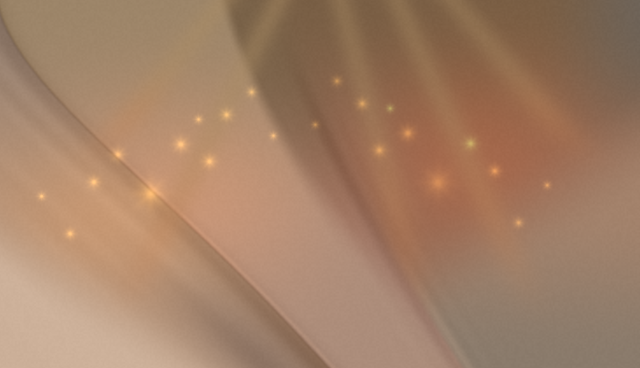
A Shadertoy shader for this background:

```glsl
float hash(vec2 p) {
    p = fract(p * vec2(0.1031, 0.1137));
    p += dot(p, p.yx + 33.3);
    return fract((p.x + p.y) * p.x * 17.0);
}

float noise(vec2 p) {
    vec2 cell = floor(p), f = fract(p);
    f = f * f * (3.0 - 2.0 * f);
    return mix(mix(hash(cell), hash(cell + vec2(1, 0)), f.x),
               mix(hash(cell + vec2(0, 1)), hash(cell + vec2(1, 1)), f.x), f.y);
}

float blob(vec2 p, vec2 center, vec2 size) {
    vec2 d = (p - center) / size;
    return exp(-dot(d, d));
}

float bell(float x, float width) {
    return exp(-x * x / (width * width));
}

// Beam falling from the top edge; warms and widens on its way down
vec3 addRay(vec3 col, vec2 p, float top, float slope, float drop, float strength) {
    float fall = (1.0 - p.y) / drop;
    float side = (p.x - top - slope * (1.0 - p.y)) / sqrt(1.0 + slope * slope);
    float beam = bell(side, mix(0.032, 0.05, fall)) * smoothstep(1.1, 0.6, fall);
    vec3 tint = mix(vec3(0.67, 0.55, 0.39), vec3(0.80, 0.52, 0.33), smoothstep(0.3, 1.0, fall));
    return mix(col, tint, beam * strength);
}

vec3 spark(vec2 p, vec2 center, float size, vec3 tint) {
    float d = length(p - center);
    float angle = atan(p.y - center.y, p.x - center.x);
    float halo = bell(d, size * (1.0 + 0.08 * cos(angle * 8.0)));
    return tint * (0.17 * halo + 0.13 * bell(d, size * 0.4));
}

void mainImage(out vec4 fragColor, in vec2 fragCoord) {
    vec2 uv = fragCoord / iResolution.xy;
    vec2 p = fragCoord / iResolution.y;
    float v = uv.y;

    // Signed horizontal distances from the three fold curves
    float leftFold = uv.x - (0.514 - 0.532 * v + 0.38 * v * v * v * (v - 0.966));
    float bandEdge = uv.x - (0.73 - 0.60 * v + 0.22 * v * v);
    float rightFold = uv.x - (0.723 - 0.375 * v + 0.08 * v * v);

    // Central veil
    vec3 col = mix(vec3(0.67, 0.55, 0.48), vec3(0.61, 0.52, 0.41), smoothstep(0.35, 1.0, v));
    col += vec3(0.12, 0.04, -0.01) * blob(uv, vec2(0.29, 0.47), vec2(0.22, 0.28));

    // Brown band
    vec3 band = mix(vec3(0.65, 0.52, 0.46), vec3(0.47, 0.38, 0.28), smoothstep(0.05, 0.95, v));
    band += vec3(0.05, -0.005, -0.01) * blob(uv, vec2(0.54, 0.48), vec2(0.14, 0.27));
    float softness = mix(0.035, 0.012, smoothstep(0.15, 0.9, v));
    col = mix(col, band, smoothstep(-softness, softness, bandEdge));

    // Right veil: russet heart, grey corner, pale lower side
    vec3 russet = mix(vec3(0.57, 0.42, 0.34), vec3(0.47, 0.37, 0.27), smoothstep(0.5, 1.0, v));
    russet += vec3(0.08, -0.01, -0.04) * blob(uv, vec2(0.74, 0.58), vec2(0.19, 0.28));
    russet = mix(russet, vec3(0.43, 0.39, 0.35), smoothstep(0.83, 1.03, uv.x) * smoothstep(0.5, 1.0, v));
    float slant = v - 0.60 + 1.1 * (1.0 - uv.x);
    vec3 pale = mix(vec3(0.54, 0.48, 0.42), vec3(0.64, 0.51, 0.42), smoothstep(0.0, 0.45, v));
    russet = mix(russet, pale, smoothstep(0.18, -0.15, slant));
    float soft = mix(0.006, 0.04, smoothstep(0.0, 0.9, v));
    col = mix(col, russet, smoothstep(-soft, soft, rightFold));

    // Creases along the right fold
    float crease = smoothstep(0.95, 0.55, v);
    col -= vec3(0.05, 0.05, 0.045) * bell(rightFold + 0.008, 0.018) * crease;
    col += vec3(0.07, 0.055, 0.045) * bell(rightFold - 0.008, 0.010) * smoothstep(0.4, 0.05, v);
    col += 0.008 * sin(rightFold * 190.0) * bell(rightFold, 0.06) * crease;

    // Left veil with a warm streak and a shaded lower pleat
    vec3 veil = mix(vec3(0.69, 0.56, 0.46), vec3(0.58, 0.50, 0.44), smoothstep(0.45, 1.0, v));
    veil += vec3(0.09, 0.035, -0.01) * blob(uv, vec2(0.17, 0.41), vec2(0.17, 0.22));
    float pleat = uv.x + 0.95 * v - 0.35;
    veil = mix(veil, vec3(0.80, 0.69, 0.60), smoothstep(0.10, -0.13, pleat));
    float shade = bell(leftFold + 0.09, 0.08) * smoothstep(0.34, 0.0, v);
    veil = mix(veil, vec3(0.49, 0.40, 0.35), shade * 0.7);
    veil += 0.012 * sin(leftFold * 75.0 + 5.0 * v) * smoothstep(-0.3, -0.03, leftFold);
    veil += 0.02 * (noise(vec2(leftFold * 45.0, v * 3.0)) - 0.5);
    col = mix(col, veil, smoothstep(0.003, -0.003, leftFold));

    // Dark underside and fine bright rim of the left fold
    float under = bell(leftFold + 0.012, 0.024);
    col -= vec3(0.10, 0.10, 0.095) * under * mix(1.0, 0.5, v);
    col -= 0.05 * bell(leftFold, 0.0035);
    col += vec3(0.06, 0.05, 0.04) * bell(leftFold - 0.007, 0.005) * smoothstep(0.9, 0.3, v);

    // Beams on both sides
    for (int i = 0; i < 3; i++) {
        float k = float(i);
        float drop = i < 2 ? 0.82 : 0.44;
        col = addRay(col, p, 0.925 + 0.153 * k, 0.265 + 0.08 * k + 0.1 * k * k, drop, 0.36);
        if (i < 2) col = addRay(col, p, 0.758 - 0.15 * k, -0.5 - 0.29 * k, 0.82 - 0.38 * k, 0.42);
    }

    // Zigzag of sparks and its mirrored twin
    for (int i = 0; i < 11; i++) {
        float k = float(i);
        float x = 0.113 + 0.061 * k + 0.054 * sin(0.314 * k);
        float y = 0.407 + 0.5 * (x - 0.113) - 0.084 * cos(2.094 * k - 2.36);
        x -= 0.02 * sin(1.3 * k - 2.0) * step(1.5, k);
        float size = 0.010 + 0.009 * sin(0.314 * k) + (i == 4 ? 0.016 : 0.0) - (i == 6 ? 0.008 : 0.0);
        vec3 green = vec3(0.6, 0.95, 0.35);
        vec3 amber = vec3(1.0, 0.72, 0.22);
        col += spark(p, vec2(x, y), size, amber);
        vec3 twin = i == 3 || i == 6 ? green : amber;
        col += spark(p, vec2(1.6 - x, y + 0.03), size, twin) * (i == 4 ? 0.65 : 0.9);
    }

    // Soft grain
    col += 0.016 * (noise(p * 210.0) - 0.5);
    fragColor = vec4(clamp(col, 0.0, 1.0), 1.0);
}
```
